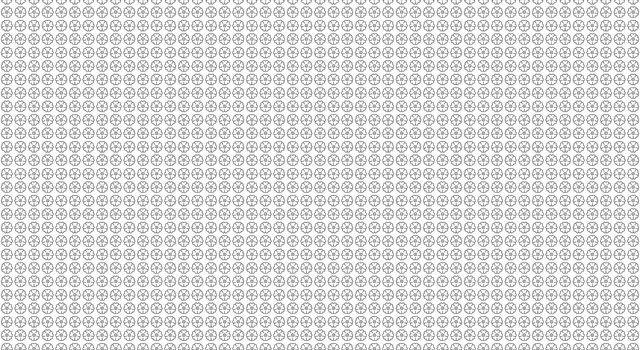
This pattern is drawn by a WebGL 1 fragment shader. Its source:

```glsl
precision highp float;
// Fine grid of outlined five-petal blossoms, dark ink on white.

uniform vec2 u_resolution;

const float PI = 3.14159265;

// Distance to the line work of one blossom centred at the origin.
float blossomLines(vec2 p) {
  float r = length(p);

  // Fold the plane into half a petal, with one petal pointing up.
  float sector = 2.0 * PI / 5.0;
  float a = abs(mod(atan(p.x, p.y) + 0.5 * sector, sector) - 0.5 * sector);
  vec2 q = r * vec2(sin(a), cos(a));

  // Notched petal rim: a round lobe on each side joined to a disc.
  float rim = abs(min(length(q - vec2(0.098, 0.275)) - 0.121, r - 0.31));

  // Seam between neighbouring petals.
  vec2 seamDir = vec2(sin(0.5 * sector), cos(0.5 * sector));
  float seam = length(q - seamDir * clamp(dot(q, seamDir), 0.20, 0.36));

  // Ring and dot at the heart.
  float heart = min(abs(r - 0.10), max(r - 0.014, 0.0));

  return min(min(rim, seam), heart);
}

// Ink coverage at a canvas position from 0 to 1.
float inkAt(vec2 uv, float blur) {
  vec2 grid = uv * vec2(47.0, 26.0) - vec2(0.5, 0.1);
  vec2 p = (fract(grid + 0.5) - 0.5) * vec2(1.0, 0.989);
  float d = blossomLines(p);
  return 1.0 - smoothstep(0.016 - blur, 0.016 + blur, d);
}

void main() {
  // Average samples a little wider than a pixel, since lines can be thinner.
  float blur = min(47.0 / u_resolution.x * 0.125, 0.015);
  float ink = 0.0;
  for (int j = 0; j < 5; j++) {
    for (int i = 0; i < 5; i++) {
      vec2 offset = 1.25 * ((vec2(float(i), float(j)) + 0.5) / 5.0 - 0.5);
      ink += inkAt((gl_FragCoord.xy + offset) / u_resolution, blur) / 25.0;
    }
  }
  gl_FragColor = vec4(mix(vec3(0.995), vec3(0.08), ink), 1.0);
}
```
